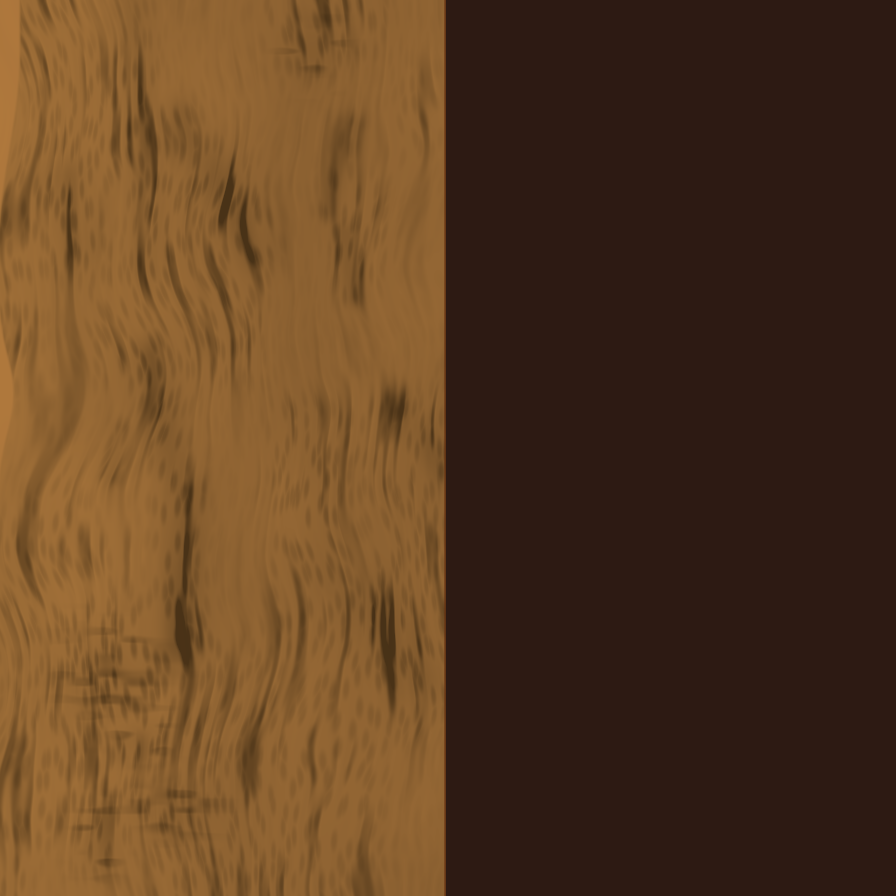
Give the GLSL for this texture, as a WebGL 2 fragment shader.

```glsl
#version 300 es
precision highp float;
// Wavy wood grain panel on the left, flat dark brown panel on the right.
uniform vec2 u_resolution;
out vec4 fragColor;

const vec3 WOOD_LEFT = vec3(0.615, 0.427, 0.215);
const vec3 WOOD_RIGHT = vec3(0.560, 0.388, 0.197);
const vec3 WOOD_PALE = vec3(0.690, 0.472, 0.238);
const vec3 GRAIN_DARK = vec3(0.235, 0.160, 0.070);
const vec3 PANEL = vec3(0.176, 0.102, 0.075);
const vec3 SEAM = vec3(0.400, 0.190, 0.060);
const float SPLIT = 0.4975;       // border between the panels
const float SEAM_WIDTH = 0.0016;
const float WAVE_FREQ = 20.0;
const float WAVE_SIZE = 0.013;
const vec2 FINE_SCALE = vec2(165.0, 13.0);
const vec2 BROAD_SCALE = vec2(62.0, 7.0);
const vec2 PORE_SCALE = vec2(105.0, 27.0);
const vec2 TICK_SCALE = vec2(32.0, 105.0);

// Dark streaks: start and end points, then width and strength
const int STREAKS = 11;
const vec4 STREAK_LINE[STREAKS] = vec4[](
  vec4(0.165, 0.600, 0.198, 0.450), vec4(0.198, 0.450, 0.203, 0.285),
  vec4(0.200, 0.870, 0.290, 0.720), vec4(0.073, 0.800, 0.092, 0.725),
  vec4(0.390, 0.860, 0.365, 0.765), vec4(0.385, 0.740, 0.395, 0.670),
  vec4(0.135, 0.520, 0.122, 0.470), vec4(0.355, 0.480, 0.370, 0.350),
  vec4(0.410, 0.330, 0.465, 0.240), vec4(0.445, 0.550, 0.495, 0.475),
  vec4(0.155, 1.000, 0.165, 0.700));
const vec2 STREAK_SHAPE[STREAKS] = vec2[](
  vec2(0.022, 0.95), vec2(0.026, 1.00), vec2(0.024, 0.65), vec2(0.025, 0.65),
  vec2(0.014, 0.50), vec2(0.013, 0.60), vec2(0.013, 0.55), vec2(0.025, 0.35),
  vec2(0.032, 0.55), vec2(0.018, 0.55), vec2(0.020, 0.35));

// Mottled knots: centre and radii
const int KNOTS = 5;
const vec4 KNOT[KNOTS] = vec4[](
  vec4(0.350, 0.942, 0.032, 0.034), vec4(0.130, 0.248, 0.050, 0.052),
  vec4(0.158, 0.175, 0.030, 0.025), vec4(0.110, 0.062, 0.026, 0.040),
  vec4(0.190, 0.095, 0.045, 0.028));

vec2 hash2(vec2 p) {
  p = vec2(dot(p, vec2(127.1, 311.7)), dot(p, vec2(269.5, 183.3)));
  return fract(sin(p) * 43758.5);
}

float noise(vec2 p) {
  vec2 cell = floor(p), f = fract(p);
  f = f * f * (3.0 - 2.0 * f);
  float low = mix(hash2(cell).x, hash2(cell + vec2(1, 0)).x, f.x);
  float high = mix(hash2(cell + vec2(0, 1)).x, hash2(cell + vec2(1, 1)).x, f.x);
  return mix(low, high, f.y);
}

// Distance to the nearest scattered cell point
float cellular(vec2 p) {
  vec2 cell = floor(p);
  float nearest = 2.0;
  for (int y = -1; y <= 1; y++)
    for (int x = -1; x <= 1; x++) {
      vec2 id = cell + vec2(x, y);
      nearest = min(nearest, length(id + hash2(id) - p));
    }
  return nearest;
}

float segmentDistance(vec2 p, vec2 a, vec2 b) {
  vec2 ab = b - a;
  return length(p - a - ab * clamp(dot(p - a, ab) / dot(ab, ab), 0.0, 1.0));
}

// Bend the fibres with layered sines
vec2 bendGrain(vec2 p) {
  float wave = WAVE_SIZE * exp(-4.0 * p.x) * cos(WAVE_FREQ * (p.y - 0.57));
  wave += 0.010 * sin(9.0 * p.y + 13.0 * p.x) + 0.004 * sin(31.0 * p.y - 24.0 * p.x);
  wave += 0.020 * (noise(p * vec2(9.0, 7.0)) - 0.5);
  wave += 0.005 * (noise(p * vec2(30.0, 24.0)) - 0.5);
  return vec2(p.x - wave, p.y);
}

vec3 wood(vec2 p) {
  vec2 grain = bendGrain(p);
  float fine = noise(grain * FINE_SCALE);
  float broad = noise(grain * BROAD_SCALE + 17.0);
  float pores = 1.0 - smoothstep(0.10, 0.48, cellular(grain * PORE_SCALE));
  float relief = fine - noise((grain + vec2(0.0022, 0.0)) * FINE_SCALE);

  // Broad tone and the pale strip along the left side
  vec3 colour = mix(WOOD_LEFT, WOOD_RIGHT, smoothstep(0.0, 0.36, p.x));
  float bump = (p.y - 0.56) / 0.06;
  float paleEdge = 0.024 * smoothstep(0.72, 0.94, p.y) + 0.017 * exp(-bump * bump) - 0.002;
  float pale = 1.0 - smoothstep(paleEdge - 0.002, paleEdge + 0.002, p.x);
  colour *= 0.97 + 0.07 * noise(p * vec2(12.0, 9.0)) + 0.055 * relief;

  // Dark regions gathered from the streaks
  float stain = 0.0;
  for (int i = 0; i < STREAKS; i++) {
    float d = segmentDistance(p, STREAK_LINE[i].xy, STREAK_LINE[i].zw) / STREAK_SHAPE[i].x;
    stain = max(stain, STREAK_SHAPE[i].y * exp(-d * d));
  }
  float knots = 0.0;
  for (int i = 0; i < KNOTS; i++) {
    vec2 d = (p - KNOT[i].xy) / KNOT[i].zw;
    knots = max(knots, exp(-dot(d, d)));
  }

  // Fibres everywhere, heavier inside the stains
  float patches = smoothstep(0.35, 0.8, noise(p * vec2(15.0, 8.0) + 5.0));
  float fibres = smoothstep(0.52, 0.9, 0.65 * fine + 0.35 * broad);
  float ticks = smoothstep(0.5, 0.85, noise(grain * TICK_SCALE));
  float dark = fibres * (0.16 + 0.38 * patches + 0.65 * stain);
  dark += pores * (0.03 + 0.13 * patches + 0.22 * stain);
  dark += stain * (0.10 + 0.30 * broad) + knots * (0.10 + 0.42 * ticks + 0.2 * pores);
  colour = mix(colour, GRAIN_DARK, min(dark, 0.85) * (1.0 - pale));
  return mix(colour, WOOD_PALE * (0.98 + 0.04 * broad), pale * 0.85);
}

void main() {
  vec2 p = gl_FragCoord.xy / u_resolution;
  float soft = 0.5 / u_resolution.x;
  vec3 colour = wood(p);
  float seam = smoothstep(-soft, soft, p.x - SPLIT + SEAM_WIDTH);
  colour = mix(colour, SEAM, 0.75 * seam);
  colour = mix(colour, PANEL, smoothstep(-soft, soft, p.x - SPLIT));
  fragColor = vec4(colour, 1.0);
}
```
